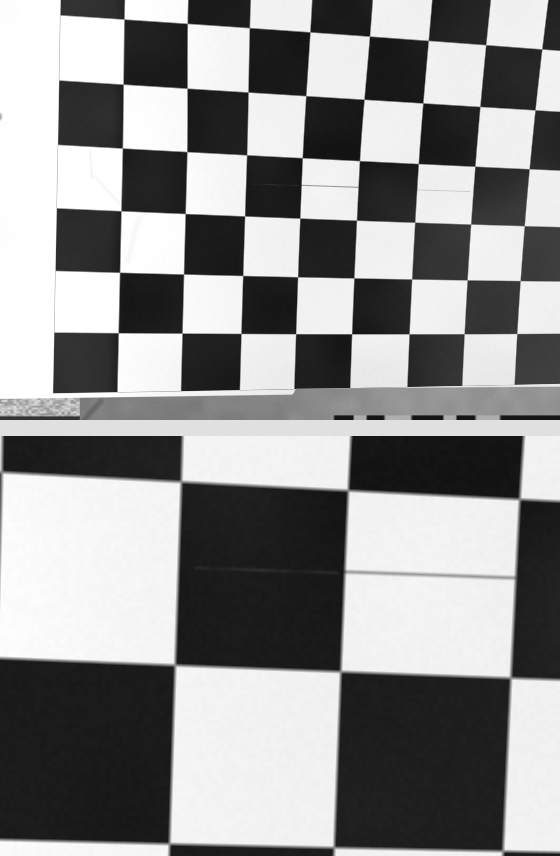
Top, the full canvas; bottom, a detail of the centre.
A Shadertoy shader for this pattern:

```glsl
// A printed checkerboard sheet seen slightly askew, with creases and a grey rail below.
// Curved row and column lines are quadratics, inverted to give board coordinates;
// soft square waves colour the cells, and noise adds uneven toner and grain.

float hash(vec2 p) {
    p = fract(p * vec2(0.1031, 0.1137));
    p += dot(p, p.yx + 33.33);
    return fract((p.x + p.y) * p.x * 17.0);
}

float noise(vec2 p) {
    vec2 i = floor(p), f = fract(p);
    f = f * f * (3.0 - 2.0 * f);
    return mix(mix(hash(i), hash(i + vec2(1, 0)), f.x),
               mix(hash(i + vec2(0, 1)), hash(i + vec2(1, 1)), f.x), f.y);
}

// Solves slope * n - bend * n * n = d for the line number n.
float lineNumber(float d, float slope, float bend) {
    return (slope - sqrt(max(slope * slope - 4.0 * bend * d, 0.0))) / (2.0 * bend);
}

// Column and row of a point, counted from the top left of the board.
vec2 boardCoord(vec2 p) {
    float u = lineNumber(p.x - 0.144 + 0.02 * p.y, 0.1545 - 0.002 * p.y,
                         0.00116 + 0.00145 * p.y - 0.0007 * p.y * p.y);
    float v = lineNumber(p.y - 0.0365 - 0.01016 * u, 0.1563 - 0.00014 * u * u,
                         0.00104 + 0.00035 * u - 0.000023 * u * u);
    // The sheet buckles between the third and fourth columns.
    float d = u - 3.5;
    u += 0.08 * d * exp(-0.35 * d * d) * smoothstep(0.0, 0.4, p.y);
    return vec2(u, v);
}

// Soft stroke from a to b.
float stroke(vec2 p, vec2 a, vec2 b, float width, float soft) {
    vec2 d = b - a;
    float h = clamp(dot(p - a, d) / dot(d, d), 0.0, 1.0);
    return 1.0 - smoothstep(width - soft, width + soft, length(p - a - d * h));
}

// Rail, speckled floor and dark gaps under the sheet.
float background(vec2 p, float soft) {
    float grainy = noise(p * vec2(140.0, 220.0));
    float rail = 0.50 + 0.08 * smoothstep(0.5, 1.0, p.x) + 0.05 * (noise(p * 30.0) - 0.5);
    rail -= 0.10 * stroke(p, vec2(0.20, 1.0), vec2(0.24, 0.955), 0.006, 0.006);
    float ground = 0.72 + 0.3 * (grainy - 0.5);
    ground = mix(ground, 0.2, smoothstep(0.988, 0.994, p.y));
    float shade = mix(ground, rail, smoothstep(-soft, soft, p.x - 0.19));
    float gap = smoothstep(0.987, 0.991, p.y) * smoothstep(0.785, 0.795, p.x);
    float clutter = 0.08 + 0.6 * smoothstep(0.55, 0.75, noise(vec2(p.x * 28.0, 3.0)));
    return mix(shade, clutter, gap);
}

void mainImage(out vec4 fragColor, in vec2 fragCoord) {
    // Height units, y downwards.
    vec2 p = vec2(fragCoord.x, iResolution.y - fragCoord.y) / iResolution.y;
    float soft = max(0.0018, 0.75 / iResolution.y);
    vec2 cell = boardCoord(p);
    float w = soft / 0.145;

    // Checker ink, limited to the printed area.
    vec2 wave = clamp(sin(3.14159 * cell) / (3.14159 * w), -1.0, 1.0);
    float ink = 0.5 - 0.5 * wave.x * wave.y;
    ink *= smoothstep(-w, w, cell.x) * smoothstep(-w, w, 6.0 - cell.y);

    // White paper, overexposed at the left.
    float paper = mix(1.0, 0.945, smoothstep(0.25, 0.75, p.x));
    paper -= 0.03 * smoothstep(0.75, 0.92, p.y) * smoothstep(0.2, 0.6, p.x);
    paper += 0.02 * (noise(p * 9.0) - 0.5);

    // Toner, paler in the left column and toward the lower right.
    float toner = 0.105 + 0.07 * (1.0 - smoothstep(0.8, 1.1, cell.x));
    toner += 0.10 * smoothstep(0.80, 1.10, p.x) * smoothstep(0.35, 0.55, p.y);
    toner += 0.035 * smoothstep(0.95, 1.25, p.x);
    toner += 0.02 * (hash(floor(cell) + 7.0) - 0.5) + 0.05 * (noise(p * 11.0) - 0.5);

    // Creases and faint wrinkles.
    float crease = stroke(p, vec2(0.714, 0.441), vec2(0.853, 0.446), 0.0012, soft);
    float fold = stroke(p, vec2(0.990, 0.452), vec2(1.118, 0.456), 0.0008, soft);
    float scuff = stroke(p, vec2(0.600, 0.438), vec2(0.712, 0.442), 0.001, soft);
    float wrinkle = stroke(p, vec2(0.214, 0.355), vec2(0.219, 0.425), 0.002, 0.004)
                  + stroke(p, vec2(0.225, 0.420), vec2(0.285, 0.485), 0.002, 0.005)
                  + stroke(p, vec2(0.330, 0.520), vec2(0.305, 0.620), 0.004, 0.012);
    paper -= 0.38 * crease + 0.18 * fold + 0.05 * wrinkle;
    paper -= 0.3 * (1.0 - smoothstep(0.002, 0.008, length((p - vec2(0.0, 0.278)) * vec2(1.0, 0.6))));
    toner += 0.10 * scuff * noise(p * 60.0);
    float shade = mix(paper, toner, ink);

    // Lower sheet edge, torn shorter on the right.
    float edge = mix(0.950 - 0.015 * p.x, 0.930 - 0.007 * p.x,
                     smoothstep(0.695, 0.707, p.x));
    shade = mix(shade, background(p, soft), smoothstep(-soft, soft, p.y - edge));

    shade += 0.016 * (noise(p * 300.0) - 0.5);
    fragColor = vec4(vec3(clamp(shade, 0.0, 1.0)), 1.0);
}
```
